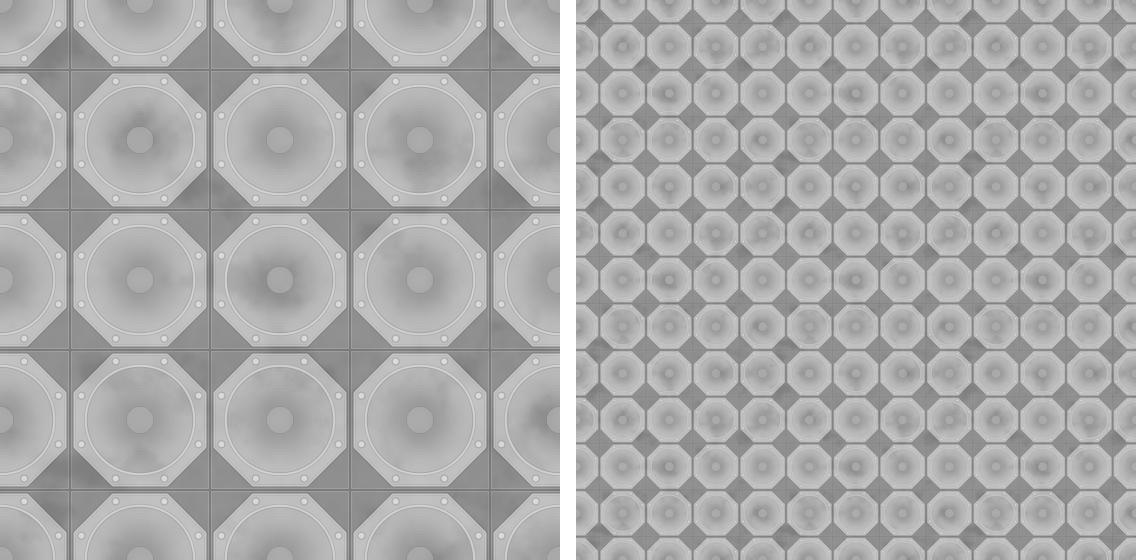
Left, the tile; right, the same tile 3 across and 3 down.
A Shadertoy shader for this pattern:

```glsl
float hash(ivec2 c) {
    uint h = uint(c.x) * 1597334677u ^ uint(c.y) * 3812015801u;
    h = (h ^ (h >> 15)) * 2246822519u;
    h = (h ^ (h >> 13)) * 3266489917u;
    return float((h ^ (h >> 16)) & 65535u) / 65535.0;
}

// Value noise whose lattice wraps after "period" cells
float wrapNoise(vec2 uv, int period) {
    vec2 p = uv * float(period);
    ivec2 a = ivec2(mod(floor(p), float(period)));
    ivec2 b = (a + 1) % period;
    vec2 f = fract(p);
    f = f * f * (3.0 - 2.0 * f);
    return mix(mix(hash(a), hash(ivec2(b.x, a.y)), f.x),
               mix(hash(ivec2(a.x, b.y)), hash(b), f.x), f.y);
}

float fbm(vec2 uv, int period) {
    float sum = 0.0, amp = 0.5;
    for (int i = 0; i < 5; i++) {
        sum += amp * wrapNoise(uv, period);
        period *= 2;
        amp *= 0.5;
    }
    return sum;
}

// Folds the plane into one sixteenth, between a side's middle and a corner
vec2 foldOctant(vec2 p) {
    p = abs(p);
    if (p.y > p.x) p = p.yx;
    vec2 n = vec2(-0.3827, 0.9239);
    return p - 2.0 * max(dot(p, n), 0.0) * n;
}

float octagon(vec2 folded, float apothem, float rounding) {
    float a = apothem - rounding;
    vec2 q = folded - vec2(a, clamp(folded.y, 0.0, a * 0.4142));
    return length(q) * sign(folded.x - a) - rounding;
}

float fill(float d, float aa) {
    return smoothstep(aa, -aa, d);
}

float line(float d, float halfWidth, float aa) {
    return fill(abs(d) - halfWidth, aa);
}

void mainImage(out vec4 fragColor, in vec2 fragCoord) {
    vec2 uv = fragCoord / iResolution.xy;
    vec2 p = fract(uv * 4.0 + 0.5) - 0.5;
    float aa = 2.8 / min(iResolution.x, iResolution.y);
    float r = length(p);
    vec2 q = foldOctant(p);
    float smudge = smoothstep(0.48, 0.78, fbm(uv, 12));
    float grain = fbm(uv.yx, 32) - 0.48;

    // Backing panel and grooves
    float edge = 0.5 - max(abs(p.x), abs(p.y));
    float shade = 0.562 - 0.06 * smudge;
    shade += 0.07 * line(edge - 0.011, 0.003, aa);
    shade = mix(shade, 0.42, 0.85 * fill(edge - 0.0045, aa));

    // Octagonal plate with a bevelled rim
    float plate = octagon(q, 0.475, 0.025);
    shade -= 0.05 * smoothstep(0.016, 0.0, plate);
    float plateShade = 0.752 - 0.035 * smudge;
    plateShade += 0.035 * line(plate + 0.005, 0.004, aa);
    plateShade -= 0.06 * line(plate + 0.013, 0.002, aa);
    shade = mix(shade, plateShade, fill(plate, aa));

    // Bolts on the corner spokes
    float bolt = length(q - 0.453 * vec2(0.9239, 0.3827));
    shade = mix(shade, 0.63, 0.8 * fill(bolt - 0.029, aa));
    shade = mix(shade, 0.85, fill(bolt - 0.021, aa));

    // Surround ring
    shade = mix(shade, 0.64, 0.8 * fill(r - 0.4, aa));
    shade = mix(shade, 0.815, fill(r - 0.395, aa));
    shade = mix(shade, 0.62, fill(r - 0.38, aa));

    // Cone with fine ridges
    float cone = mix(0.605, 0.725, smoothstep(0.06, 0.36, r));
    cone += 0.005 * sin(r * 300.0) - 0.02 * p.y - 0.065 * smudge;
    shade = mix(shade, cone, fill(r - 0.375, aa));

    // Dust cap
    float cap = 0.675 - 0.15 * r - 0.02 * smudge;
    shade = mix(shade, cap, fill(r - 0.097, aa));
    shade -= 0.07 * line(r - 0.097, 0.002, aa);

    shade += 0.035 * grain;
    fragColor = vec4(vec3(shade), 1.0);
}
```
